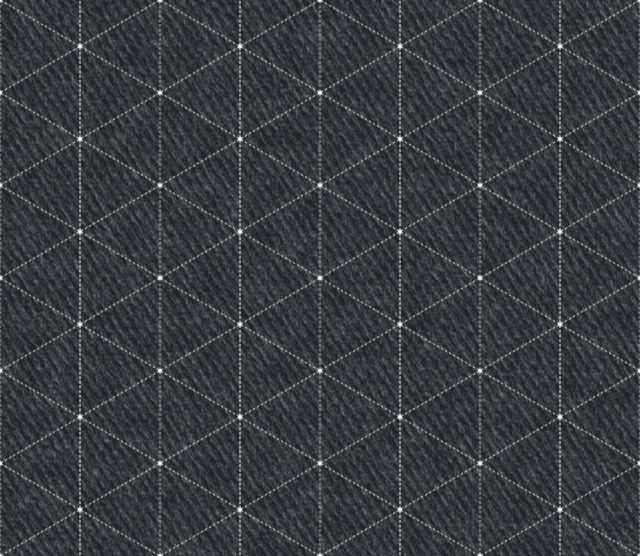
Write a WebGL 2 fragment shader that draws this pattern.

```glsl
#version 300 es
precision highp float;

uniform vec2 u_resolution;
out vec4 outColor;

// Layout: lengths are in units of one row
const vec2 REPEATS = vec2(8.0, 6.0);     // columns across, rows down
const float COLUMN_WIDTH = 0.865;
const float STITCHES_PER_EDGE = 20.0;
const float STITCH_FILL = 0.62;
const float NODE_RADIUS = 0.022;

// Seams: half width and strength of the thread
const vec2 EVEN_COLUMN = vec2(0.0125, 0.42);
const vec2 ODD_COLUMN = vec2(0.0085, 0.85);
const vec2 DIAGONAL = vec2(0.0085, 0.70);

// Twill: counts per row unit
const vec2 RIDGES = vec2(8.7, 5.7);
const vec2 FLECKS = vec2(27.0, 14.0);
const float FLECK_SHEAR = 15.0;
const vec2 FIBRES = vec2(42.0, 32.0);
const float BLOTCHES = 3.6;
const float BASE_TONE = 0.28;
const float RIDGE_AMOUNT = 0.23;
const float RIDGE_WOBBLE = 1.0;
const float FLECK_AMOUNT = 0.62;
const float FIBRE_AMOUNT = 0.64;
const float BLOTCH_AMOUNT = 0.26;
const float HIGHLIGHT = 0.7;

const vec3 CLOTH_DARK = vec3(0.145, 0.163, 0.183);
const vec3 CLOTH_LIGHT = vec3(0.325, 0.345, 0.365);
const vec3 THREAD = vec3(0.80, 0.81, 0.80);
const vec3 NODE = vec3(0.93, 0.94, 0.93);
const float TAU = 6.2831853;

float hash(vec2 p) {
    vec3 q = fract(vec3(p.xyx) * 0.1031);
    q += dot(q, q.yzx + 33.33);
    return fract((q.x + q.y) * q.z);
}

vec2 gradient(vec2 cell) {
    float angle = TAU * hash(cell);
    return vec2(cos(angle), sin(angle));
}

float gradientNoise(vec2 p) {
    vec2 i = floor(p), f = p - i;
    vec2 w = f * f * f * (f * (f * 6.0 - 15.0) + 10.0);
    vec2 e = vec2(1.0, 0.0);
    float a = dot(gradient(i), f);
    float b = dot(gradient(i + e.xy), f - e.xy);
    float c = dot(gradient(i + e.yx), f - e.yx);
    float d = dot(gradient(i + e.xx), f - e.xx);
    return mix(mix(a, b, w.x), mix(c, d, w.x), w.y);
}

float coverage(float dist, float halfSize, float pixel) {
    return 1.0 - smoothstep(halfSize - 0.75 * pixel, halfSize + 0.75 * pixel, dist);
}

float nearestInteger(float x) {
    return abs(x - round(x));
}

// Dashed seam, from the distance to it and the position along it
float stitches(float dist, float along, vec2 seam, float pixel) {
    float dash = abs(fract(along * STITCHES_PER_EDGE) - 0.5) / STITCHES_PER_EDGE;
    float halfDash = 0.5 * STITCH_FILL / STITCHES_PER_EDGE;
    return seam.y * coverage(dist, seam.x, pixel) * coverage(dash, halfDash, pixel);
}

vec3 twill(vec2 p) {
    float blotch = gradientNoise(p * BLOTCHES + 7.3);
    float fleck = gradientNoise(p * FLECKS + vec2(FLECK_SHEAR * p.y, 0.0));
    float fibre = gradientNoise(p * FIBRES + 31.7);
    float ridge = sin(TAU * dot(p, RIDGES) + RIDGE_WOBBLE * (blotch + fleck));
    float relief = RIDGE_AMOUNT * ridge + FLECK_AMOUNT * fleck
                 + FIBRE_AMOUNT * fibre + BLOTCH_AMOUNT * blotch;
    // Raised threads catch more light
    float lit = max(relief, 0.0);
    float tone = BASE_TONE + relief + HIGHLIGHT * lit * lit;
    return mix(CLOTH_DARK, CLOTH_LIGHT, clamp(tone, -0.15, 1.4));
}

void main() {
    vec2 grid = gl_FragCoord.xy / u_resolution * REPEATS;
    float pixel = REPEATS.y / u_resolution.y;

    vec3 color = twill(grid * vec2(COLUMN_WIDTH, 1.0));

    // Vertical seams, alternating between wide and crisp
    float column = round(grid.x);
    float columnDist = abs(grid.x - column) * COLUMN_WIDTH;
    vec2 columnSeam = mix(EVEN_COLUMN, ODD_COLUMN, mod(column, 2.0));
    float thread = stitches(columnDist, grid.y, columnSeam, pixel);

    // Rising and falling seams
    float slant = COLUMN_WIDTH / length(vec2(COLUMN_WIDTH, 0.5));
    float rising = nearestInteger(grid.y - 0.5 * grid.x) * slant;
    float falling = nearestInteger(grid.y + 0.5 * grid.x) * slant;
    thread = max(thread, stitches(min(rising, falling), grid.x, DIAGONAL, pixel));
    color = mix(color, THREAD, thread);

    // Knots where the seams cross
    float nodeDist = length(vec2(columnDist, nearestInteger(grid.y - 0.5 * column)));
    color = mix(color, NODE, coverage(nodeDist, NODE_RADIUS, pixel));

    outColor = vec4(color, 1.0);
}
```
